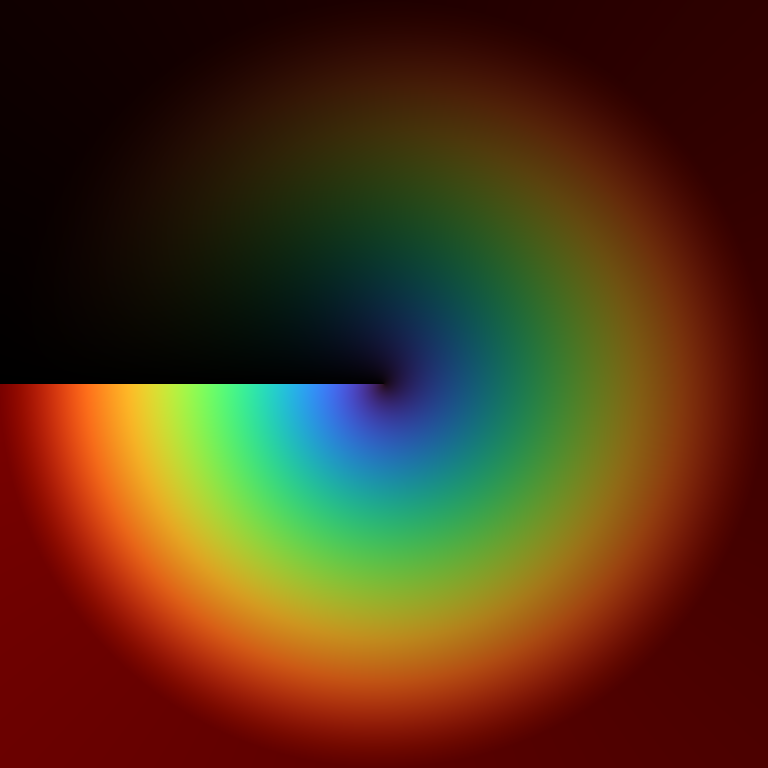
This background is drawn by a Shadertoy shader. Its source:

```glsl
// Radial rainbow disc, dimmed clockwise by angle, with a hard seam on the left.

const float TAU = 6.283185;
const float DISC_RADIUS = 0.5;                        // in canvas heights
const vec2  DISC_CENTER = vec2(0.5);
const vec3  CORE_TINT   = vec3(0.05, -0.02, 0.03);    // warms the middle
const float CORE_FALLOFF = 25.0;
const vec3  RIM_SHADE   = vec3(0.09, 0.045, 0.0);     // deepens the outer red
const float RIM_POWER   = 24.0;

// Rainbow from dark violet through blue, green and orange to deep red
vec3 rainbow(float t) {
    const vec3 C0 = vec3(0.1357, 0.0914, 0.1067);
    const vec3 C1 = vec3(4.6154, 2.1942, 12.642);
    const vec3 C2 = vec3(-42.660, 4.8430, -60.582);
    const vec3 C3 = vec3(132.131, -14.185, 110.363);
    const vec3 C4 = vec3(-152.942, 4.2773, -89.903);
    const vec3 C5 = vec3(59.286, 2.8296, 27.348);
    vec3 color = C0 + t * (C1 + t * (C2 + t * (C3 + t * (C4 + t * C5))));
    color += CORE_TINT * exp(-CORE_FALLOFF * t);
    color -= RIM_SHADE * pow(t, RIM_POWER);
    return clamp(color, 0.0, 1.0);
}

// Clockwise sweep: 0 just above the left seam, 1 just below it
float sweep(vec2 p, float pixel) {
    bool onSeam = p.x <= 0.0 && abs(p.y) < 0.5 * pixel;
    return onSeam ? 0.5 - p.y / pixel : 0.5 - atan(p.y, p.x) / TAU;
}

void mainImage(out vec4 fragColor, in vec2 fragCoord) {
    // Centred coordinates, with the shorter side one unit long
    float pixel = 1.0 / min(iResolution.x, iResolution.y);
    vec2 p = (fragCoord - DISC_CENTER * iResolution.xy) * pixel;

    // Hue follows the radius, brightness follows the angle
    float t = min(length(p) / DISC_RADIUS, 1.0);
    fragColor = vec4(rainbow(t) * sweep(p, pixel), 1.0);
}
```
